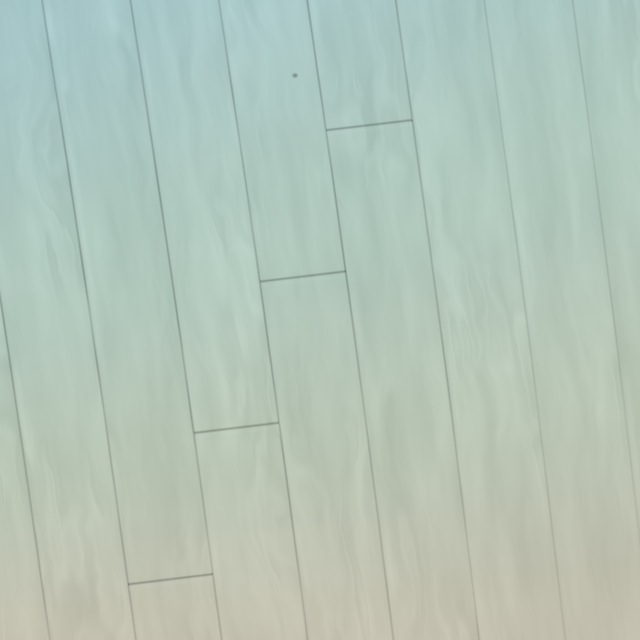
A WebGL 2 fragment shader for this texture:

```glsl
#version 300 es
precision highp float;

uniform vec2 u_resolution;
out vec4 outColor;

float hash(vec2 p) {
    vec3 q = fract(vec3(p.xyx) * 0.1031);
    q += dot(q, q.yzx + 33.33);
    return fract((q.x + q.y) * q.z);
}

float noise(vec2 p) {
    vec2 i = floor(p), f = fract(p);
    f = f * f * (3.0 - 2.0 * f);
    return mix(mix(hash(i), hash(i + vec2(1, 0)), f.x),
               mix(hash(i + vec2(0, 1)), hash(i + vec2(1, 1)), f.x), f.y);
}

float fbm(vec2 p) {
    float sum = 0.0, amp = 0.5;
    for (int i = 0; i < 4; i++) {
        sum += amp * noise(p);
        p = p * 2.03 + 17.3;
        amp *= 0.5;
    }
    return sum;
}

// Cool light at the top left fading to warm light at the bottom
vec3 floorTint(float x, float down) {
    float g = down + 0.3 * (x - 0.4) * (1.0 - down) + 0.04 * (x - 0.5);
    vec3 c = mix(vec3(0.655, 0.783, 0.79), vec3(0.69, 0.785, 0.742), smoothstep(-0.15, 0.42, g));
    c = mix(c, vec3(0.727, 0.773, 0.705), smoothstep(0.32, 0.78, g));
    return mix(c, vec3(0.768, 0.752, 0.685), smoothstep(0.66, 1.05, g));
}

// Signed shade of the wood figure, at a place across and along one plank
float woodGrain(vec2 p, float id) {
    vec2 q = p + vec2(id * 13.7, id * 5.3);
    float warp = fbm(q * vec2(2.0, 6.0)) - 0.47;
    float broad = fbm(q * vec2(2.5, 2.5)) - 0.47;
    float streak = fbm(vec2(q.x * 6.0 + warp * 2.0, q.y * 7.0)) - 0.47;
    float fine = noise(vec2(q.x * 16.0 + warp * 6.0, q.y * 18.0)) - 0.5;

    // Short wavy fibres, showing only in patches
    float fibre = noise(vec2(q.x * 9.0 + warp * 5.0, q.y * 11.0));
    float patches = smoothstep(0.45, 0.8, noise(q * vec2(2.0, 5.0) + 41.0));
    float light = smoothstep(0.22, 0.0, abs(fibre - 0.62));
    float dark = smoothstep(0.24, 0.0, abs(fibre - 0.3));
    return 0.045 * broad + 0.065 * streak + 0.006 * fine
         + patches * (0.014 * light - 0.014 * dark);
}

// Soft groove whose sides blend into the board
float groove(float d, float width, float aa) {
    return 1.0 - smoothstep(0.0, width + aa, abs(d));
}

void main() {
    vec2 uv = gl_FragCoord.xy / u_resolution;
    float aa = 0.5 / min(u_resolution.x, u_resolution.y);
    float down = 1.0 - uv.y;

    // Leaning planks that narrow slightly toward the bottom
    float pitch = 0.1382 - 0.004 * down;
    float across = (uv.x - 0.0655 - 0.1467 * down - 0.003 * sin(3.1416 * down)) / pitch;
    float plank = floor(across);
    float u = across - plank;

    vec3 color = floorTint(uv.x, down);
    color += woodGrain(vec2(u, down), plank + 3.0);
    color += 0.008 * (hash(vec2(plank + 7.0, 2.0)) - 0.5);

    // Long seams, worn unevenly and fainter on the right
    float seam = round(across);
    float seamDist = (across - seam) * pitch;
    float wear = noise(vec2(seam * 9.1 + 40.0, down * 14.0));
    float strength = mix(0.5, 1.0, wear) * (1.0 - 0.55 * smoothstep(3.0, 5.5, seam));
    strength *= 1.0 - 0.35 * smoothstep(0.5, 1.0, down);
    float bevel = exp(-pow((seamDist - 0.008) / 0.005, 2.0));
    color += 0.022 * bevel * smoothstep(0.4, 0.8, noise(vec2(seam * 5.7 + 20.0, down * 8.0)));
    color -= 0.02 * strength * exp(-abs(seamDist) / 0.005);
    color *= 1.0 - 0.21 * strength * groove(seamDist, 0.0023, aa);

    // End joints, stepping up from plank to plank
    float jointDist = down + 0.016 * (u - 0.5) - (0.905 - 0.2365 * plank);
    color -= 0.015 * exp(-abs(jointDist) / 0.003);
    color += 0.01 * exp(-pow((jointDist - 0.006) / 0.003, 2.0));
    color *= 1.0 - 0.2 * groove(jointDist, 0.0026, aa);

    // Small dark knot
    float knot = length((uv - vec2(0.461, 0.882)) * vec2(1.0, 1.2));
    color *= 1.0 - 0.27 * (1.0 - smoothstep(0.001, 0.0065, knot));

    outColor = vec4(clamp(color, 0.0, 1.0), 1.0);
}
```
